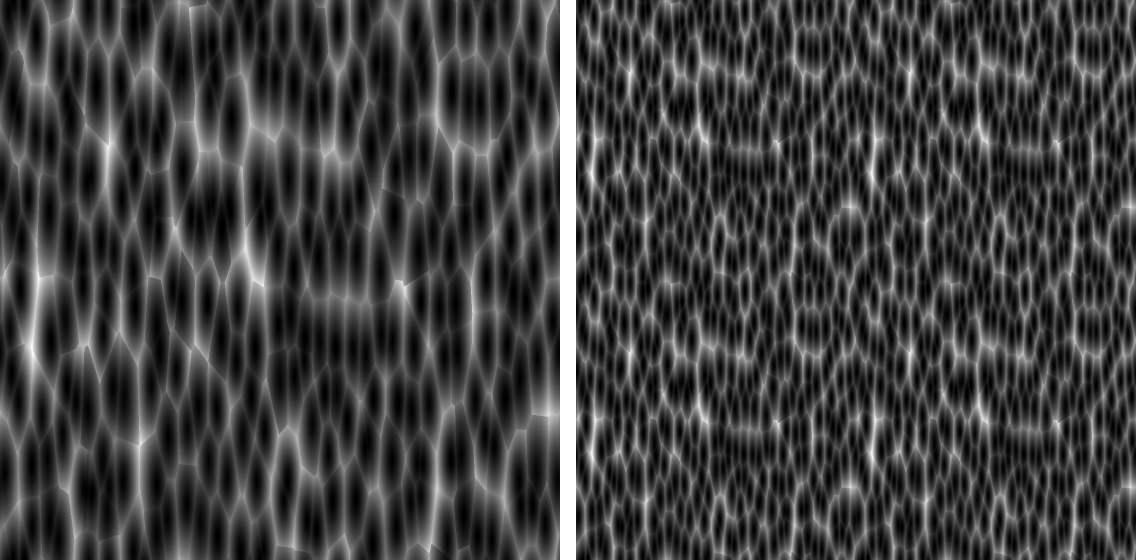
Left: one tile. Right: repeated 2 by 2.
A Shadertoy shader for this texture:

```glsl
// Tall dark cells with pale, sharp ridges: stretched cellular noise in greys.

const vec2 CELLS = vec2(32.0, 8.0);     // cells across and up the tile
const vec2 SMUDGES = vec2(48.0, 24.0);  // lattice of the faint clouding
const float BRIGHTNESS = 0.83;
const float CORE_POWER = 1.5;           // above 1 widens the black cores
const float SMUDGE_AMOUNT = 0.05;

float hash(vec2 p, float seed) {
    return fract(sin(dot(p, vec2(127.1, 311.7)) + seed * 74.7) * 43758.5453);
}

// Value noise that wraps after a whole period
float wrappedNoise(vec2 p, vec2 period, float seed) {
    vec2 cell = floor(p);
    vec2 f = fract(p);
    f = f * f * (3.0 - 2.0 * f);
    vec2 low = mod(cell, period);
    vec2 high = mod(cell + 1.0, period);
    float bottom = mix(hash(low, seed), hash(vec2(high.x, low.y), seed), f.x);
    float top = mix(hash(vec2(low.x, high.y), seed), hash(high, seed), f.x);
    return mix(bottom, top, f.y);
}

// x: distance to the nearest scattered point, y: random value of its cell
vec2 nearestPoint(vec2 p, vec2 period) {
    vec2 cell = floor(p);
    vec2 nearest = vec2(8.0, 0.0);
    for (int j = -1; j <= 1; j++) {
        for (int i = -1; i <= 1; i++) {
            vec2 neighbour = cell + vec2(i, j);
            vec2 id = mod(neighbour, period);
            vec2 point = neighbour + vec2(hash(id, 1.0), hash(id, 2.0));
            float d = distance(p, point);
            if (d < nearest.x) nearest = vec2(d, hash(id, 3.0));
        }
    }
    return nearest;
}

float cellShade(vec2 uv) {
    vec2 nearest = nearestPoint(uv * CELLS, CELLS);
    float gain = mix(0.75, 1.2, nearest.y);
    float shade = BRIGHTNESS * gain * pow(nearest.x, CORE_POWER);
    float smudge = wrappedNoise(uv * SMUDGES, SMUDGES, 4.0) - 0.5;
    return clamp(shade + SMUDGE_AMOUNT * smudge, 0.0, 1.0);
}

void mainImage(out vec4 fragColor, in vec2 fragCoord) {
    // Average four samples to smooth the ridges
    float grey = 0.0;
    for (int j = 0; j < 2; j++) {
        for (int i = 0; i < 2; i++) {
            vec2 offset = (vec2(i, j) - 0.5) * 0.5;
            grey += 0.25 * cellShade((fragCoord + offset) / iResolution.xy);
        }
    }
    fragColor = vec4(vec3(grey), 1.0);
}
```
